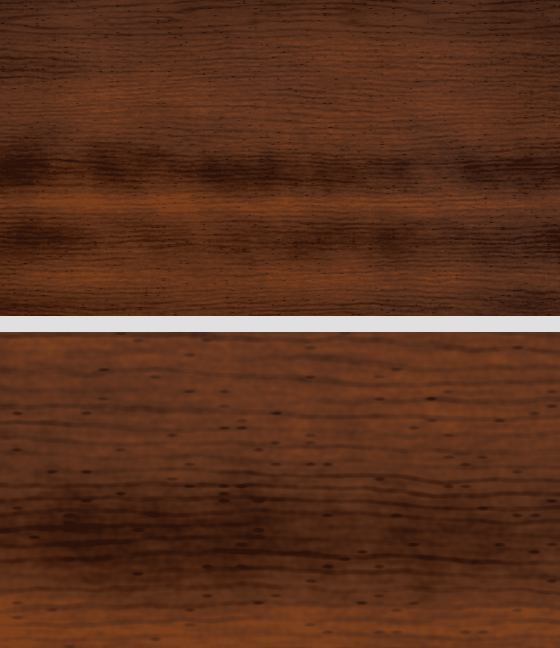
Top: the whole. Bottom: its middle third, enlarged.
A WebGL 2 fragment shader for this texture:

```glsl
#version 300 es
precision highp float;
uniform vec2 u_resolution;
out vec4 outColor;

// Palette, dark to light
const vec3 DEEP = vec3(0.20, 0.09, 0.05);
const vec3 UMBER_COOL = vec3(0.28, 0.16, 0.11);
const vec3 UMBER_WARM = vec3(0.29, 0.14, 0.07);
const vec3 WALNUT = vec3(0.34, 0.19, 0.12);
const vec3 CHESTNUT = vec3(0.39, 0.21, 0.13);
const vec3 AMBER = vec3(0.46, 0.245, 0.13);

// Tuning, lengths in canvas heights
const float BASE_TONE = 0.70;
const float GRAIN_LINES = 62.0;
const float GRAIN_DEPTH = 0.36;
const float FIBRE_DEPTH = 0.30;
const float FIGURE_DEPTH = 0.34;
const float PORE_DEPTH = 0.40;
const float PORE_SHARE = 0.07;
const vec2 PORE_GRID = vec2(55.0, 130.0);
const float KNOT_EDGE = 0.875;
const vec2 KNOT_SIZE = vec2(0.40, 0.026);

float hash(vec2 p) {
  vec3 q = fract(p.xyx * vec3(0.1031, 0.1030, 0.0973));
  q += dot(q, q.yzx + 33.33);
  return fract((q.x + q.y) * q.z);
}

float corner(vec2 cell, vec2 offset) {
  float angle = 6.2832 * hash(cell);
  return dot(vec2(cos(angle), sin(angle)), offset);
}

// Gradient noise, roughly -1 to 1
float noise(vec2 p) {
  vec2 i = floor(p), f = fract(p);
  vec2 w = f * f * f * (f * (f * 6.0 - 15.0) + 10.0);
  vec2 e = vec2(1.0, 0.0);
  float low = mix(corner(i, f), corner(i + e, f - e), w.x);
  float high = mix(corner(i + e.yx, f - e.yx), corner(i + 1.0, f - 1.0), w.x);
  return 1.5 * mix(low, high, w.y);
}

float fbm(vec2 p) {
  return 0.6 * noise(p) + 0.3 * noise(p * 2.1 + 17.0) + 0.15 * noise(p * 4.3 + 41.0);
}

float bump(float x, float center, float width) {
  float d = (x - center) / width;
  return exp(-d * d);
}

// Thin line in the middle of each unit of the field
float contour(float field, float width) {
  float soft = max(fwidth(field), 0.02);
  return 1.0 - smoothstep(width, width + soft + 0.12, abs(fract(field) - 0.5));
}

// Broad light and dark bands with cross-grain figure
float bands(vec2 p) {
  float y = p.y + 0.022 * noise(vec2(p.x * 1.7, 3.0));
  float left = 1.0 - smoothstep(0.3, 1.5, p.x);
  float figure = fbm(vec2(p.x * 6.5 + p.y * 2.0, p.y * 6.0) + 50.0);
  float shade = 0.25 * fbm(vec2(p.x * 1.3, p.y * 7.0) + 9.0);
  shade += mix(0.26, 0.40, left) * bump(y, 0.355, 0.032);
  shade += 0.18 * bump(y, 0.12, 0.04) + 0.10 * bump(y, 0.64, 0.13);
  shade -= mix(0.28, 0.46, left) * bump(y, 0.465, 0.075);
  shade -= 0.26 * bump(y, 0.235, 0.06) + 0.16 * bump(y, 0.0, 0.06);
  float patches = 0.3 + bump(y, 0.47, 0.11) + 0.8 * bump(y, 0.23, 0.08);
  return shade + FIGURE_DEPTH * figure * patches;
}

// Long wavy growth lines
float growthLines(vec2 p) {
  float bend = 1.5 * noise(vec2(p.x * 1.4, p.y * 5.0));
  bend += 0.30 * noise(vec2(p.x * 9.0, p.y * 22.0)) + 0.12 * noise(p * vec2(30.0, 50.0));
  float field = p.y * GRAIN_LINES + bend;
  float strength = 0.55 + 0.6 * noise(vec2(p.x * 2.5, floor(field) * 7.31));
  return contour(field, 0.06) * clamp(strength, 0.08, 1.0);
}

// Nested pointed ovals along the upper edge
float ovalLines(vec2 p) {
  vec2 q = p + vec2(0.08, 0.010) * fbm(p * vec2(5.0, 16.0));
  float field = 9.0;
  for (int i = 0; i < 4; i++) {
    float n = float(i);
    vec2 center = vec2(0.42 + 0.55 * n, 0.935 + 0.025 * mod(n, 2.0));
    field = min(field, length((q - center) / KNOT_SIZE));
  }
  return contour(field * 1.5, 0.035) * (0.65 + 0.35 * noise(p * vec2(8.0, 30.0)));
}

// Short dark dashes scattered along the grain
float pores(vec2 p) {
  vec2 g = p * PORE_GRID;
  vec2 cell = floor(g);
  vec2 d = (fract(g) - 0.5) / vec2(0.45, 0.38);
  return step(1.0 - PORE_SHARE, hash(cell + 7.0)) * (1.0 - smoothstep(0.3, 1.0, length(d)));
}

vec3 stain(float tone, float warmth) {
  vec3 c = mix(DEEP, mix(UMBER_COOL, UMBER_WARM, warmth), clamp(tone / 0.31, -0.3, 1.0));
  c = mix(c, WALNUT, clamp((tone - 0.31) / 0.23, 0.0, 1.0));
  c = mix(c, CHESTNUT, clamp((tone - 0.54) / 0.21, 0.0, 1.0));
  c = mix(c, AMBER, clamp((tone - 0.75) / 0.25, 0.0, 1.3));
  return c * mix(vec3(1.0), vec3(1.02, 0.97, 0.80), warmth);
}

void main() {
  vec2 p = gl_FragCoord.xy / u_resolution.y;
  float aspect = u_resolution.x / u_resolution.y;
  float knots = smoothstep(KNOT_EDGE - 0.02, KNOT_EDGE + 0.02, p.y + 0.01 * noise(p * 3.0));

  // Fine fibres
  float fibre = 0.5 * noise(vec2(p.x * 7.0, p.y * 95.0)) + 0.5 * noise(p * vec2(38.0, 135.0));
  fibre += 0.35 * noise(p * vec2(120.0, 140.0) + 23.0);

  float tone = BASE_TONE + bands(p) + FIBRE_DEPTH * fibre * mix(1.0, 0.7, knots);
  tone -= GRAIN_DEPTH * mix(growthLines(p), ovalLines(p), knots);
  tone -= PORE_DEPTH * pores(p) + 0.17 * knots;

  // Darkened edges
  float sides = 1.0 - smoothstep(0.0, 0.32, p.x);
  float right = smoothstep(aspect - 0.40, aspect, p.x);
  tone -= 0.20 * sides + 0.24 * right + 0.10 * smoothstep(0.93, 1.0, p.y);

  float warmth = (1.0 - smoothstep(0.35, 0.62, p.y)) * (1.0 - smoothstep(0.5, 1.4, p.x));
  warmth = clamp(warmth + 0.25 + 0.4 * noise(p * 2.3 + 5.0), 0.0, 1.0);
  outColor = vec4(stain(tone, warmth), 1.0);
}
```
